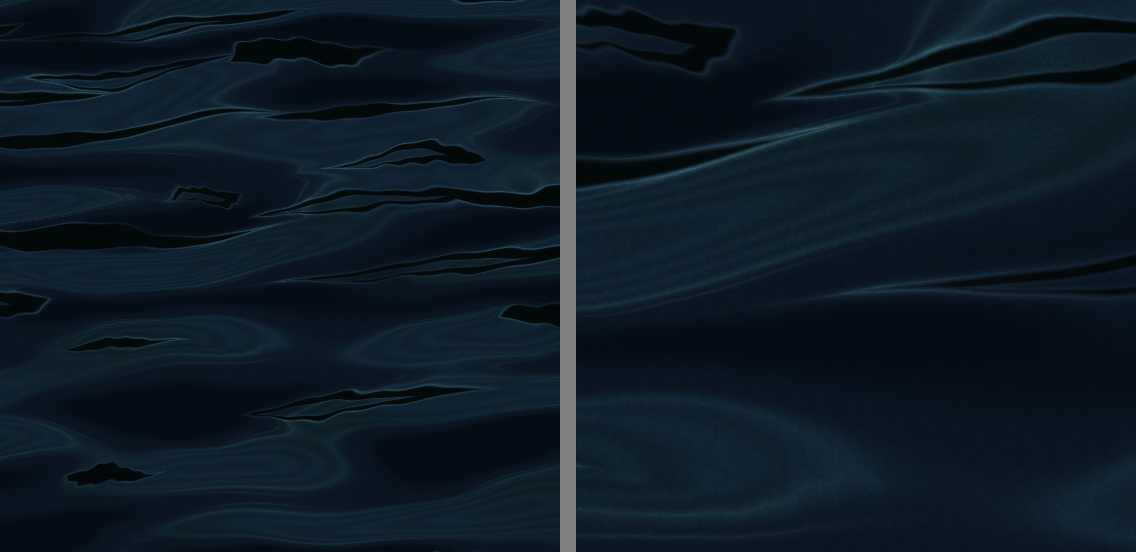
Left, the full canvas; right, a detail of the centre.
Give the GLSL for this texture, as a WebGL 1 fragment shader.

```glsl
precision highp float;
uniform vec2 u_resolution;

float hash(vec2 c) {
  return fract(sin(dot(c, vec2(127.1, 311.7))) * 43758.5453);
}

// Bends the surface so that the ripples swing and pinch
vec2 bend(vec2 p) {
  p.y -= 0.07 * p.x + 0.012 * sin(p.x * 6.0 + p.y * 5.0);
  p.y += 0.008 * sin(p.x * 11.0 - p.y * 17.0 + 1.3);
  p.x += 0.050 * sin(p.y * 27.0 + p.x * 4.0);
  p.y += 0.003 * sin(p.x * 27.0 + p.y * 37.0 + 4.0);
  return p;
}

// Layered sines, long across and short upward
float swell(vec2 p) {
  float sum = 0.0;
  for (int i = 0; i < 8; i++) {
    float k = float(i);
    float across = (hash(vec2(k, 3.0)) - 0.5) * 19.0;
    float upward = 15.0 + 6.3 * k;
    float phase = 6.283 * hash(vec2(k, 8.0));
    sum += sin(p.x * across + p.y * upward + phase) * (1.1 - 0.07 * k);
  }
  return sum * 0.5;
}

// Tapered dark reflections: x = distance to the edge, y = distance to the inner gap
vec2 slivers(vec2 p) {
  vec2 size = vec2(0.46, 0.1);
  vec2 nearest = vec2(1.0);
  vec2 home = floor(p / size);
  for (int j = -1; j <= 1; j++) {
    for (int i = -1; i <= 1; i++) {
      vec2 cell = home + vec2(float(i), float(j));
      float seed = hash(cell + 5.3);
      float chance = mix(0.2, 1.0, clamp(cell.y / 7.0, 0.0, 1.0));
      if (hash(cell + 21.7) < chance) {
        vec2 jitter = vec2(seed, hash(cell + 9.1)) * 0.6 + 0.2;
        vec2 local = p - (cell + jitter) * size;
        float u = local.x / mix(0.07, 0.27, hash(cell + 2.9));
        float skew = 1.0 + 0.6 * clamp(u, -1.0, 1.0) * sign(seed - 0.5);
        float ragged = 0.85 + 0.15 * sin(u * 7.0 + seed * 40.0) + 0.12 * sin(u * 17.0 + seed * 90.0);
        float girth = mix(0.010, 0.026, hash(cell + 13.4)) * skew * ragged;
        float middle = local.y + 0.004 * sin(u * 4.0 + seed * 20.0);
        float edge = abs(middle) - girth * (1.0 - u * u);
        float v = (u + 0.2) * 1.4;
        float gap = abs(middle + 0.002) - 0.5 * girth * (1.0 - v * v);
        gap += step(seed, 0.4);
        if (edge < nearest.x) nearest = vec2(edge, gap);
      }
    }
  }
  return nearest;
}

void main() {
  vec2 uv = gl_FragCoord.xy / u_resolution;
  vec2 p = bend(uv);
  vec2 sliver = slivers(p);
  float outside = max(sliver.x, 0.0);
  float height = swell(p) - 0.22 + 0.8 * exp(-outside / 0.015);

  // Water from deep troughs to lit slopes
  vec3 deep = vec3(0.016, 0.046, 0.080);
  vec3 navy = vec3(0.038, 0.080, 0.130);
  vec3 blue = vec3(0.060, 0.130, 0.190);
  vec3 teal = vec3(0.050, 0.118, 0.156);
  vec3 glint = vec3(0.125, 0.235, 0.270);
  float tint = 0.55 - 0.5 * uv.y + 0.4 * sin(p.x * 7.0 + p.y * 19.0);
  vec3 lit = mix(blue, teal, smoothstep(0.1, 0.8, tint));
  vec3 color = mix(deep, navy, smoothstep(-1.1, -0.35, height));
  color = mix(color, lit, smoothstep(-0.15, 0.25, height));

  // Faint streaks follow the slopes
  float streak = sin(height * 13.0 + 2.0 * sin(p.x * 9.0));
  color *= 1.0 + 0.09 * streak * smoothstep(-0.4, 0.4, height);

  // Pale crests, brightening and fading along their length
  float patchy = 0.5 + 0.5 * sin(p.x * 13.0 + 3.0 * sin(p.y * 15.0));
  float crest = exp(-abs(height - 0.22) * 15.0);
  color = mix(color, glint, crest * (0.1 + 0.5 * patchy));
  float fold = exp(-abs(height + 0.08) * 30.0);
  color = mix(color, glint, fold * 0.5 * patchy * patchy);

  // Black reflections with lit gaps and thin bright rims
  float body = 1.0 - smoothstep(-0.001, 0.001, sliver.x);
  body *= smoothstep(-0.001, 0.001, sliver.y);
  color = mix(color, vec3(0.010, 0.030, 0.036), body);
  float rim = exp(-abs(sliver.x - 0.002) / 0.0014);
  rim += 0.5 * exp(-abs(sliver.y + 0.001) / 0.0012) * step(sliver.x, 0.0);
  color += vec3(0.09, 0.15, 0.16) * rim * (0.3 + 0.9 * patchy);

  // Fine grain
  color *= 0.94 + 0.12 * hash(floor(uv * 460.0));
  gl_FragColor = vec4(color, 1.0);
}
```
